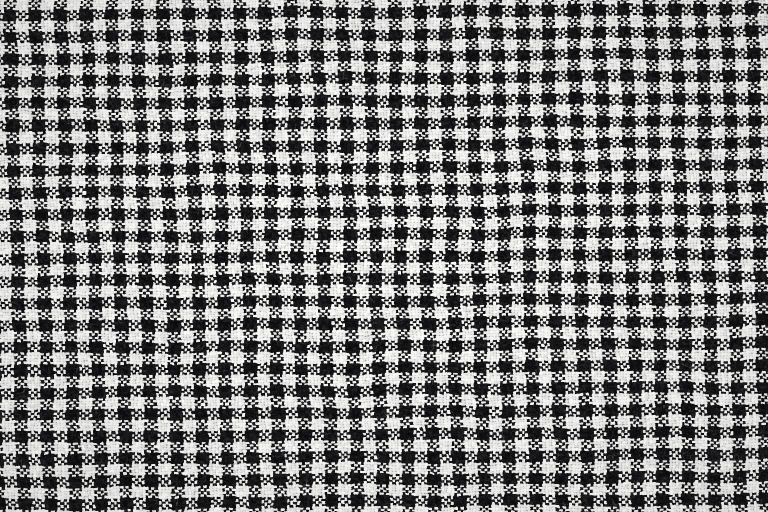
Give the GLSL for this texture, as a Shadertoy shader.

```glsl
float hash(vec2 p) {
    vec3 q = fract(p.xyx * 0.1031);
    q += dot(q, q.yzx + 33.33);
    return fract((q.x + q.y) * q.z);
}

float noise(vec2 p) {
    vec2 i = floor(p), f = fract(p);
    f = f * f * (3.0 - 2.0 * f);
    return mix(mix(hash(i), hash(i + vec2(1, 0)), f.x),
               mix(hash(i + vec2(0, 1)), hash(i + 1.0), f.x), f.y);
}

vec2 noise2(vec2 p) {
    return vec2(noise(p), noise(p + 71.3)) - 0.5;
}

// Plain weave of four light and four dark threads; one unit is one thread
vec3 cloth(vec2 uv) {
    // Slight skew of the cloth, then loose and fine wander of the yarn
    uv += vec2(-0.02 * (0.5 - uv.y), -0.012 * (uv.x - 0.5));
    vec2 p = uv * vec2(30.0, 23.0) * 8.0 + vec2(0.64, -5.76);
    p += 1.1 * noise2(p * 0.07 + 50.0) + 0.55 * noise2(p * 0.6 + 90.0);

    // Find the highest yarn float among the neighbouring crossings
    float top = -1.0, light = 0.0, tone = 0.5;
    vec2 along = vec2(0.0);
    for (int y = -1; y <= 1; y++)
    for (int x = -1; x <= 1; x++) {
        vec2 id = floor(p) + vec2(x, y);
        bool warp = mod(id.x + id.y, 2.0) < 0.5;
        float rnd = hash(id + 300.0);
        vec2 d = p - id - 0.5 - 0.25 * vec2(rnd - 0.5, hash(id + 517.0) - 0.5);
        d = warp ? d : d.yx;
        vec2 e = d / vec2(0.46 + 0.16 * rnd, 0.72 + 0.3 * hash(id + 811.0));
        float height = 1.0 - dot(e, e);
        if (height > top) {
            top = height;
            light = step(mod(warp ? id.x : id.y, 8.0), 3.5);
            tone = rnd;
            along = d + id;
        }
    }

    // Round shading with fibre streaks along each yarn
    float shade = smoothstep(-0.3, 0.6, top);
    float fibre = noise(along * vec2(7.0, 2.5));
    vec3 pale = vec3(0.96, 0.96, 0.95) * mix(0.62, 1.0, shade)
              * (0.92 + 0.08 * tone + 0.06 * (fibre - 0.5));
    vec3 dark = vec3(0.02, 0.02, 0.03) + 0.13 * shade * fibre * (0.5 + tone);
    vec3 color = mix(dark, pale, light);

    // Sparse stray hairs
    float hair = 1.0 - smoothstep(0.0, 0.025, abs(noise(p * 0.45 + 200.0) - 0.5));
    hair *= smoothstep(0.62, 0.8, noise(p * 0.3 + 400.0));
    color = mix(color, vec3(0.62), 0.4 * hair);

    // Gentle fall-off of the light towards the corners
    vec2 c = uv - 0.5;
    return color * (1.03 - 0.18 * dot(c, c));
}

void mainImage(out vec4 fragColor, in vec2 fragCoord) {
    // Average of nine samples per pixel
    vec3 sum = vec3(0.0);
    for (int j = 0; j < 3; j++)
    for (int i = 0; i < 3; i++) {
        vec2 offset = (vec2(i, j) - 1.0) / 3.0;
        sum += cloth((fragCoord + offset) / iResolution.xy);
    }
    fragColor = vec4(clamp(sum / 9.0, 0.0, 1.0), 1.0);
}
```
